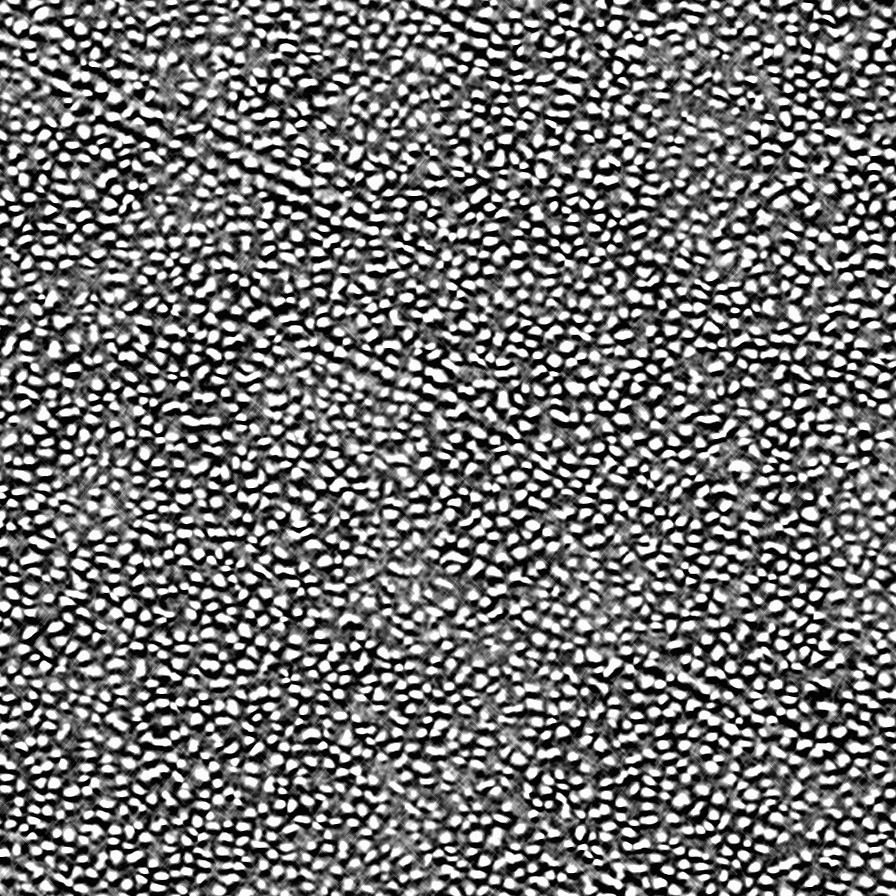
This texture map is drawn by a Shadertoy shader. Its source:

```glsl
// Pebbled leather grain: high-contrast grey relief with slanting creases and fine scratches.

const vec2 LIGHT_STEP = vec2(-0.0009, 0.0040); // towards the light, canvas units
const vec2 PEBBLE_COUNT = vec2(54.0, 61.0);    // pebbles along and across the grain
const float GRAIN_ANGLE = -0.45;
const float TAU = 6.2832;

vec2 hash2(vec2 p) {
    vec3 q = fract(vec3(p.xyx) * vec3(0.1031, 0.1030, 0.0973));
    q += dot(q, q.yzx + 33.33);
    return fract((q.xx + q.yz) * q.zy);
}

float noise(vec2 p) {
    vec2 cell = floor(p), f = fract(p);
    f = f * f * (3.0 - 2.0 * f);
    float low = mix(hash2(cell).x, hash2(cell + vec2(1.0, 0.0)).x, f.x);
    float high = mix(hash2(cell + vec2(0.0, 1.0)).x, hash2(cell + vec2(1.0)).x, f.x);
    return mix(low, high, f.y);
}

vec2 noise2(vec2 p) {
    return vec2(noise(p), noise(p + 71.7)) - 0.5;
}

vec2 rotate(vec2 p, float angle) {
    float c = cos(angle), s = sin(angle);
    return vec2(c * p.x + s * p.y, c * p.y - s * p.x);
}

// Sum of round bumps, each ringed by a moat of equal volume, plus sharp grooves.
float pebbles(vec2 p, float jitter, float radius) {
    vec2 cell = floor(p), f = fract(p);
    float nearest = 9.0, second = 9.0, bumps = 0.0;
    for (int y = -1; y <= 1; y++) {
        for (int x = -1; x <= 1; x++) {
            vec2 offset = vec2(x, y);
            vec2 centre = offset + 0.5 + jitter * (hash2(cell + offset + 200.0) - 0.5);
            vec2 variety = hash2(cell + offset + 517.0);
            float d = length(centre - f);
            float size = radius * mix(0.85, 1.15, variety.x);
            float u = d * d / (size * size);
            bumps += mix(0.65, 1.3, variety.y) * (1.0 - u) * exp(-u);
            second = min(second, max(nearest, d));
            nearest = min(nearest, d);
        }
    }
    return bumps + 0.35 * (second - nearest - 0.28);
}

// Parallel ridges in narrow, scattered bands along the grain.
float creases(vec2 p, float count) {
    vec2 q = rotate(p + 0.05 * noise2(p * 3.0) + 0.006 * noise2(p * 25.0), GRAIN_ANGLE);
    float band = smoothstep(0.58, 0.82, noise(q * vec2(3.0, 13.0) + 40.0));
    return band * sin(TAU * count * q.y);
}

float leatherHeight(vec2 p) {
    vec2 warped = p + 0.008 * noise2(p * 13.0 + 5.0) + 0.006 * noise2(p * 70.0 + 9.0);
    float grain = pebbles(rotate(warped, GRAIN_ANGLE) * PEBBLE_COUNT, 0.8, 0.38);
    return grain + 0.28 * creases(p, 46.0);
}

// Hairline ridges running along one direction.
float scratches(vec2 p, float angle, vec2 frequency) {
    float n = noise(rotate(p, angle) * frequency + 90.0);
    return pow(1.0 - abs(2.0 * n - 1.0), 4.0);
}

void mainImage(out vec4 fragColor, in vec2 fragCoord) {
    vec2 p = fragCoord / min(iResolution.x, iResolution.y);

    // Relief: height plus its slope towards the light
    float height = leatherHeight(p);
    float slope = height - leatherHeight(p + LIGHT_STEP);
    float relief = 1.0 * height + 0.75 * slope;

    // Worn patches have less contrast
    float depth = mix(0.7, 1.08, smoothstep(0.2, 0.5, noise(p * 9.0 + 31.0)));

    // Fine surface texture
    float hairlines = scratches(p, -0.75, vec2(45.0, 210.0))
                    + scratches(p, 0.9, vec2(50.0, 230.0));
    float lumps = noise(p * 120.0 + 17.0) - 0.5;
    float speckle = noise(p * 240.0) - 0.5;
    float detail = 0.18 * (hairlines - 0.6) + 0.25 * lumps + 0.4 * speckle;

    float tone = clamp(0.52 + depth * relief + detail, 0.01, 0.99);
    fragColor = vec4(vec3(tone), 1.0);
}
```
